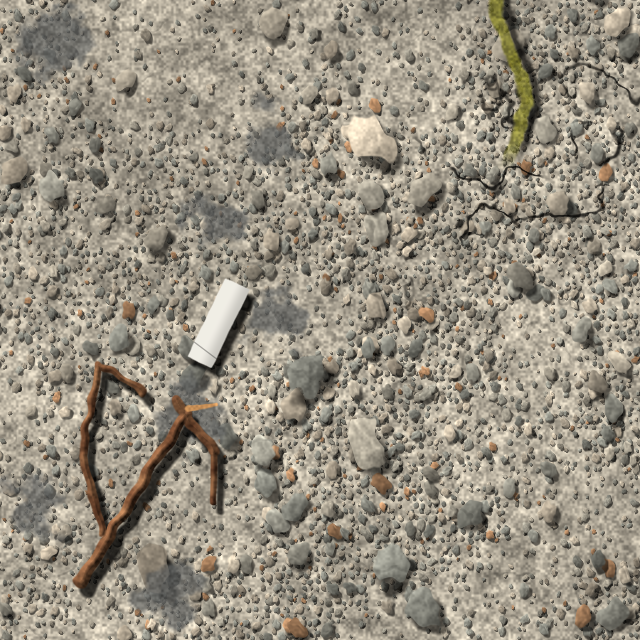
Give the GLSL for this texture, as a Shadertoy shader.

```glsl
// Weathered exposed-aggregate concrete in hard sunlight, with a twig and a paper roll.
// Gritty mortar is overlaid with jittered grids of shaded pebbles, small to large;
// crevices, stains, moss and the two lying objects are painted on top.

#define LIGHT vec2(-0.6, 0.8)
#define MORTAR vec3(0.675, 0.645, 0.585)
#define STONE_GREY vec3(0.50, 0.50, 0.465)
#define STONE_TAN vec3(0.655, 0.61, 0.54)
#define STONE_RUST vec3(0.61, 0.47, 0.35)
#define STAIN vec3(0.37, 0.375, 0.37)
#define MOSS vec3(0.49, 0.48, 0.17)
#define GRIT 0.5
#define RELIEF 0.27
#define SHADOW 0.55
#define CONTRAST 1.08

float hash(vec2 p) {
  vec3 v = fract(vec3(p.xyx) * 0.1031);
  v += dot(v, v.yzx + 33.33);
  return fract((v.x + v.y) * v.z);
}

vec2 hash2(vec2 p) { return vec2(hash(p), hash(p + 57.3)); }

float noise(vec2 p) {
  vec2 i = floor(p), f = fract(p);
  f = f * f * (3.0 - 2.0 * f);
  return mix(mix(hash(i), hash(i + vec2(1, 0)), f.x),
             mix(hash(i + vec2(0, 1)), hash(i + 1.0), f.x), f.y);
}

vec2 wobble(vec2 p) { return vec2(noise(p), noise(p + 9.0)) - 0.5; }

float fbm(vec2 p) {
  float sum = 0.0, amp = 0.533;
  for (int i = 0; i < 4; i++) {
    sum += amp * noise(p);
    p = p * 2.03 + 11.7;
    amp *= 0.5;
  }
  return sum;
}

// Share of cells holding a pebble: sandy on the left, bare in patches
float pebbleShare(vec2 p) {
  float coarse = smoothstep(0.1, 0.6, p.x + 0.3 * (noise(p * 4.0) - 0.5));
  float bare = smoothstep(0.6, 0.8, noise(p * 6.0 + 31.0));
  return mix(0.6, 1.0, coarse) * (1.0 - 0.7 * bare);
}

// One grid of irregular, mostly upright pebbles with cast shadows
void paintStones(inout vec3 col, vec2 p, float scale, float share, float grit) {
  vec2 g = p * scale;
  for (int i = 0; i < 9; i++) {
    vec2 id = floor(g) + vec2(i % 3 - 1, i / 3 - 1);
    vec2 seed = id + scale * 17.0;
    if (hash(seed) > share * pebbleShare(id / scale)) continue;
    vec2 shape = hash2(seed + 3.1), kind = hash2(seed + 7.7);
    vec2 size = vec2(0.34, 0.46) * mix(0.6, 1.12, shape.x);
    float angle = (shape.y - 0.5) * 1.7, c = cos(angle), s = sin(angle);
    mat2 turn = mat2(c, s, -s, c);
    vec2 light = turn * LIGHT;
    vec2 q = turn * (g - id - 0.2 - 0.6 * hash2(seed + 1.3)) / size;
    q += 0.5 * wobble(q * 1.5 + seed);

    // Flat cuts make the outline angular
    vec2 cut = normalize(kind - 0.49);
    float r = max(length(q), 1.2 * max(dot(q, cut), abs(dot(q, cut.yx))));
    float soft = clamp(1.2 * scale / (iResolution.y * size.x), 0.07, 0.5);
    col *= 1.0 - SHADOW * smoothstep(1.1, 0.75, length(q + light * 0.19 / size));

    vec3 tint = mix(STONE_GREY, STONE_TAN, smoothstep(0.15, 0.9, kind.x));
    tint = mix(tint, STONE_RUST, step(0.95, kind.y));
    tint *= 0.8 + 0.36 * hash(seed + 5.9);
    float slope = dot(q, light) / max(r, 0.05) * smoothstep(0.2, 1.0, r);
    tint *= 1.0 + RELIEF * slope + grit * 0.55;
    tint *= 0.88 + 0.24 * noise(q * 3.0 + seed);
    col = mix(col, tint, smoothstep(1.0 + soft * 0.5, 1.0 - soft, r));
  }
}

float segment(vec2 p, vec2 a, vec2 b, float radius) {
  vec2 d = b - a;
  return length(p - a - d * clamp(dot(p - a, d) / dot(d, d), 0.0, 1.0)) - radius;
}

float twig(vec2 p) {
  p += 0.008 * wobble(p * 45.0);
  vec2 bend = vec2(0.127, 0.29), top = vec2(0.155, 0.43), knee = vec2(0.336, 0.295);
  float d = segment(p, vec2(0.125, 0.09), vec2(0.29, 0.355), 0.009);
  d = min(d, segment(p, vec2(0.16, 0.17), bend, 0.006));
  d = min(d, segment(p, bend, top, 0.006));
  d = min(d, segment(p, top, vec2(0.225, 0.387), 0.005));
  d = min(d, segment(p, vec2(0.273, 0.373), knee, 0.007));
  return min(d, segment(p, knee, vec2(0.332, 0.215), 0.005));
}

vec2 rollSpace(vec2 p) { return mat2(0.9, 0.435, -0.435, 0.9) * (p - vec2(0.341, 0.495)); }

float roll(vec2 p) {
  vec2 d = abs(rollSpace(p)) - vec2(0.019, 0.066);
  return length(max(d, 0.0)) + min(max(d.x, d.y), 0.0) - 0.002;
}

void mainImage(out vec4 fragColor, in vec2 fragCoord) {
  vec2 p = fragCoord / iResolution.xy;
  float px = 1.0 / iResolution.y;

  // Mortar, then pebbles from small to large
  float grit = GRIT * (0.6 * noise(p * 260.0) + 0.4 * noise(p * 130.0) - 0.5);
  vec3 col = MORTAR * (0.75 + 1.2 * grit + 0.5 * fbm(p * 40.0));
  float scale = 92.0, share = 0.75;
  for (int i = 0; i < 5; i++) {
    paintStones(col, p, floor(scale), share, grit);
    scale *= 0.59;
    share *= 0.65;
  }
  col *= 0.85 + 0.3 * fbm(p * 5.0);

  // Ragged crevices, deepest at the upper right
  float rough = smoothstep(0.28, 0.05, abs(p.y - 0.4 - 0.4 * p.x)) * smoothstep(0.5, 0.75, p.x);
  float crack = smoothstep(0.035, 0.005, abs(fbm(p * 13.0 + 3.0) - 0.5));
  col *= 1.0 - (0.12 + 0.6 * rough) * crack * smoothstep(0.4, 0.6, noise(p * 22.0));

  // Worn dark stains
  float fray = fbm(p * 32.0) - 0.5;
  for (float i = 0.0; i < 7.0; i++) {
    vec2 h = hash2(vec2(i, 4.0));
    float d = length(p - vec2(0.5 * h.x, (i + 0.5) / 7.0)) + 0.09 * fray - 0.015 * h.y;
    col = mix(col, STAIN * (1.0 + grit), 0.75 * smoothstep(0.05, 0.025, d));
  }

  // Moss along a shaded crack
  float side = p.x - 0.797 + 0.022 * cos((1.0 - p.y) * 20.0) + 0.02 * fray;
  float reach = smoothstep(0.73, 0.79, p.y);
  col *= 1.0 - 0.65 * reach * smoothstep(0.012, 0.002, abs(side - 0.017));
  col = mix(col, MOSS * (1.0 + 1.3 * grit), 0.8 * reach * smoothstep(0.014, 0.007, abs(side)));

  // Twig with bark and a broken pale tip
  col *= 1.0 - 0.72 * smoothstep(0.004, -0.003, twig(p + LIGHT * 0.018));
  float lit = (twig(p + LIGHT * 0.003) - twig(p - LIGHT * 0.003)) / 0.006;
  vec3 bark = mix(vec3(0.30, 0.19, 0.13), vec3(0.50, 0.36, 0.25), noise(p * 60.0));
  col = mix(col, bark * (1.0 + 0.5 * lit + grit), smoothstep(px, -px, twig(p)));
  float tip = segment(p, vec2(0.295, 0.362), vec2(0.338, 0.368), 0.004) + 0.008 * fray;
  col = mix(col, vec3(0.78, 0.57, 0.36) * (1.0 + grit), smoothstep(px, -px, tip));

  // Paper roll
  col *= 1.0 - 0.75 * smoothstep(0.005, -0.004, roll(p + LIGHT * 0.016));
  vec2 q = rollSpace(p);
  vec3 paper = vec3(0.90, 0.89, 0.86) * (1.0 - 0.16 * smoothstep(-0.004, 0.02, q.x));
  paper *= 1.0 - 0.3 * smoothstep(0.002, 0.0, abs(q.y + 0.047 + 0.2 * q.x));
  col = mix(col, paper, smoothstep(px, -px, roll(p) + 0.004 * fray));

  col = (col - 0.55) * CONTRAST + 0.565;
  fragColor = vec4(clamp(col, 0.0, 1.0), 1.0);
}
```
